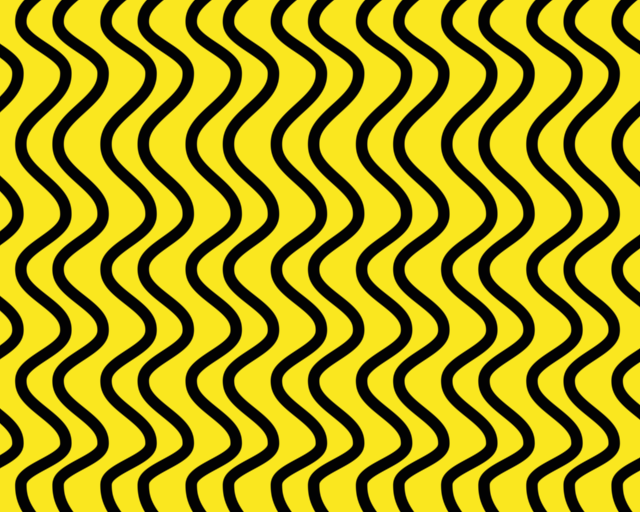
This pattern is drawn by a WebGL 2 fragment shader. Its source:

```glsl
#version 300 es
precision highp float;

uniform vec2 u_resolution;
out vec4 outColor;

// Lengths are fractions of the canvas width
#define PERIOD 0.1331
#define PAIR_GAP 0.0582
#define LEFT_EDGE 0.0326
#define SWING 0.0703
#define LINE_WIDTH 0.0179
#define EASE_MIX 0.5
#define SAMPLE_STEP 0.0018
#define YELLOW vec3(0.98, 0.905, 0.12)
#define BLACK vec3(0.008)

const float PI = 3.14159265;

// Depths below the top edge where the wave turns, right and left in turn
const int TURNS = 11;
const float turnDepth[TURNS] = float[TURNS](
    -0.0625, 0.0339, 0.1146, 0.2253, 0.3346, 0.4206,
    0.5156, 0.5951, 0.6927, 0.7580, 0.8980);

// Horizontal offset of the uneven wave at a given depth
float wave(float depth) {
    float phase = 0.0;
    for (int i = 0; i < TURNS - 1; i++) {
        phase += clamp((depth - turnDepth[i]) / (turnDepth[i + 1] - turnDepth[i]), 0.0, 1.0);
    }
    float t = fract(phase);
    float sine = 0.5 - 0.5 * cos(PI * t);
    float quintic = t * t * t * (10.0 + t * (6.0 * t - 15.0));
    float ease = mix(sine, quintic, EASE_MIX);
    bool goesLeft = mod(floor(phase), 2.0) < 0.5;
    return LEFT_EDGE + SWING * (goesLeft ? 1.0 - ease : ease);
}

// Signed offset to the nearest horizontal repeat
float foldX(float x) {
    return x - PERIOD * floor(x / PERIOD + 0.5);
}

float segmentDistance(vec2 p, vec2 along) {
    float t = clamp(dot(p, along) / dot(along, along), 0.0, 1.0);
    return length(p - along * t);
}

// Distance to the closest line of any pair, along short wave segments
float lineDistance(vec2 p) {
    float nearest = 1.0;
    float x0 = wave(p.y - 7.0 * SAMPLE_STEP);
    for (int i = -7; i < 7; i++) {
        float dy = float(i) * SAMPLE_STEP;
        float x1 = wave(p.y + dy + SAMPLE_STEP);
        vec2 along = vec2(x1 - x0, SAMPLE_STEP);
        float first = segmentDistance(vec2(foldX(p.x - x0), -dy), along);
        float second = segmentDistance(vec2(foldX(p.x - x0 - PAIR_GAP), -dy), along);
        nearest = min(nearest, min(first, second));
        x0 = x1;
    }
    return nearest;
}

void main() {
    // Depth runs downward from the top edge
    vec2 p = vec2(gl_FragCoord.x, u_resolution.y - gl_FragCoord.y) / u_resolution.x;
    float pixel = 1.0 / u_resolution.x;
    float edge = lineDistance(p) - 0.5 * LINE_WIDTH;
    float ink = 1.0 - smoothstep(-pixel, pixel, edge);
    outColor = vec4(mix(YELLOW, BLACK, ink), 1.0);
}
```
